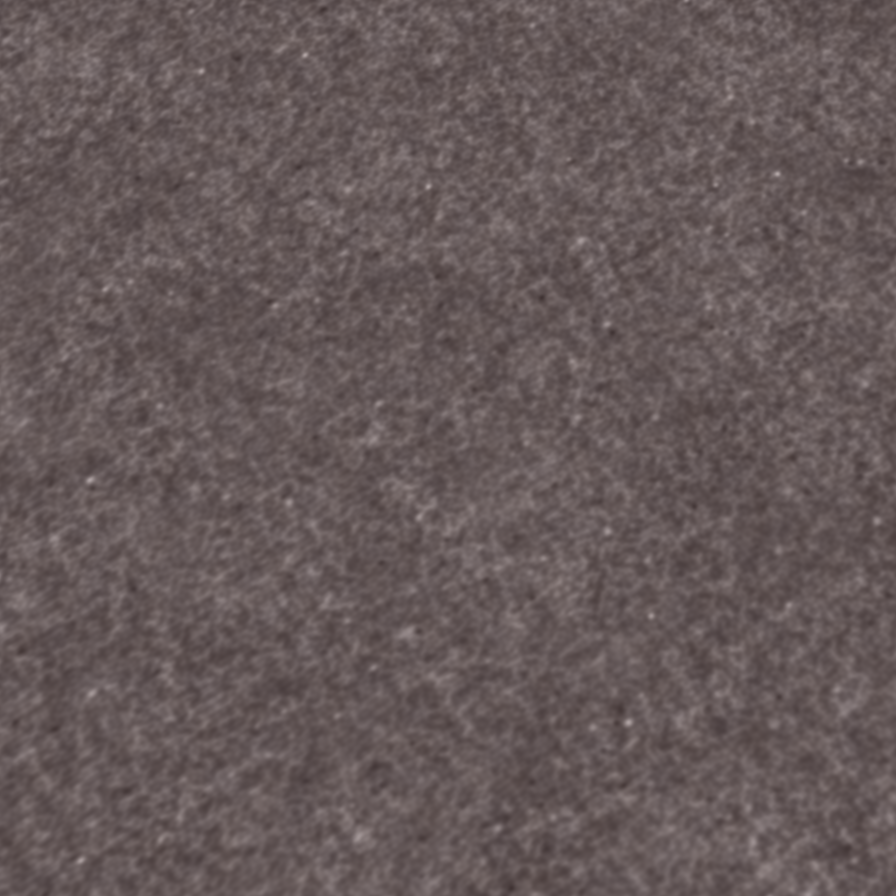
Write a Shadertoy shader that draws this texture.

```glsl
// Integer hash: two values in 0..1 per cell
vec2 hash2(vec2 cell) {
    uvec2 v = uvec2(ivec2(cell)) * 1664525u + 1013904223u;
    v.x += v.y * 1664525u;
    v.y += v.x * 1664525u;
    v ^= v >> 16u;
    v.x += v.y * 1664525u;
    v.y += v.x * 1664525u;
    v ^= v >> 16u;
    return vec2(v & 65535u) / 65535.0;
}

float cornerSlope(vec2 cell, vec2 offset) {
    float angle = 6.28319 * hash2(cell).x;
    return dot(vec2(cos(angle), sin(angle)), offset);
}

// Gradient noise, about -0.7..0.7
float noise(vec2 p) {
    vec2 i = floor(p), f = fract(p), e = vec2(1, 0);
    vec2 u = f * f * f * (f * (f * 6.0 - 15.0) + 10.0);
    float low = mix(cornerSlope(i, f), cornerSlope(i + e.xy, f - e.xy), u.x);
    float high = mix(cornerSlope(i + e.yx, f - e.yx), cornerSlope(i + e.xx, f - e.xx), u.x);
    return mix(low, high, u.y);
}

// Soft round flecks scattered over a share of the cells
float flecks(vec2 p, float share) {
    float sum = 0.0;
    for (int k = 0; k < 9; k++) {
        vec2 cell = floor(p) + vec2(k % 3 - 1, k / 3 - 1);
        vec2 pick = hash2(cell + 311.0);
        vec2 d = p - cell - hash2(cell + 57.0);
        d.y *= 1.25;
        float radius = mix(0.24, 0.38, pick.y);
        float strength = mix(0.35, 1.0, fract(pick.y * 7.3));
        sum += step(pick.x, share) * strength * exp(-dot(d, d) / (radius * radius));
    }
    return sum;
}

void mainImage(out vec4 fragColor, in vec2 fragCoord) {
    vec2 uv = fragCoord / iResolution.xy;

    // Ground recedes: grains shrink gently towards the top
    vec2 ground = vec2((uv.x - 0.5) * (1.0 + 0.35 * uv.y), uv.y + 0.2 * uv.y * uv.y);

    // Slanted axes, grains stretched slightly up to the right
    vec2 slant = mat2(0.82, -0.57, 0.57, 0.82) * ground;
    vec2 grainPos = slant * vec2(0.92, 1.1);

    // Broad patches, then clumps, grains and grit
    float patches = noise(ground * vec2(4.0, 6.0) + 20.0) + 0.8 * noise(slant * vec2(9.0, 15.0) + 70.0);
    float grain = 0.045 * noise(grainPos * 20.0 + 27.0)
                + 0.075 * noise(grainPos * 36.0 + 11.0)
                + 0.105 * noise(grainPos * 62.0)
                + 0.080 * noise(grainPos * 110.0 + 41.0);
    grain *= 1.0 + 0.4 * noise(ground * 8.0 + 90.0);
    float tone = grain + 0.042 * patches;
    tone += 2.0 * tone * tone - 0.007;

    // Many faint grains, a few glinting ones, and dark pits
    tone += 0.075 * flecks(slant * 58.0 + 130.0, 0.16);
    tone += 0.24 * flecks(slant * 54.0, 0.024);
    tone -= 0.08 * flecks(slant * 56.0 + 260.0, 0.09);

    // Warm grey with a faint drift of hue
    float hue = 0.009 * noise(ground * 26.0 + 150.0);
    vec3 color = vec3(0.400, 0.352, 0.352) + tone + hue * vec3(0.6, 0.1, -0.7);
    fragColor = vec4(clamp(color, 0.0, 1.0), 1.0);
}
```
